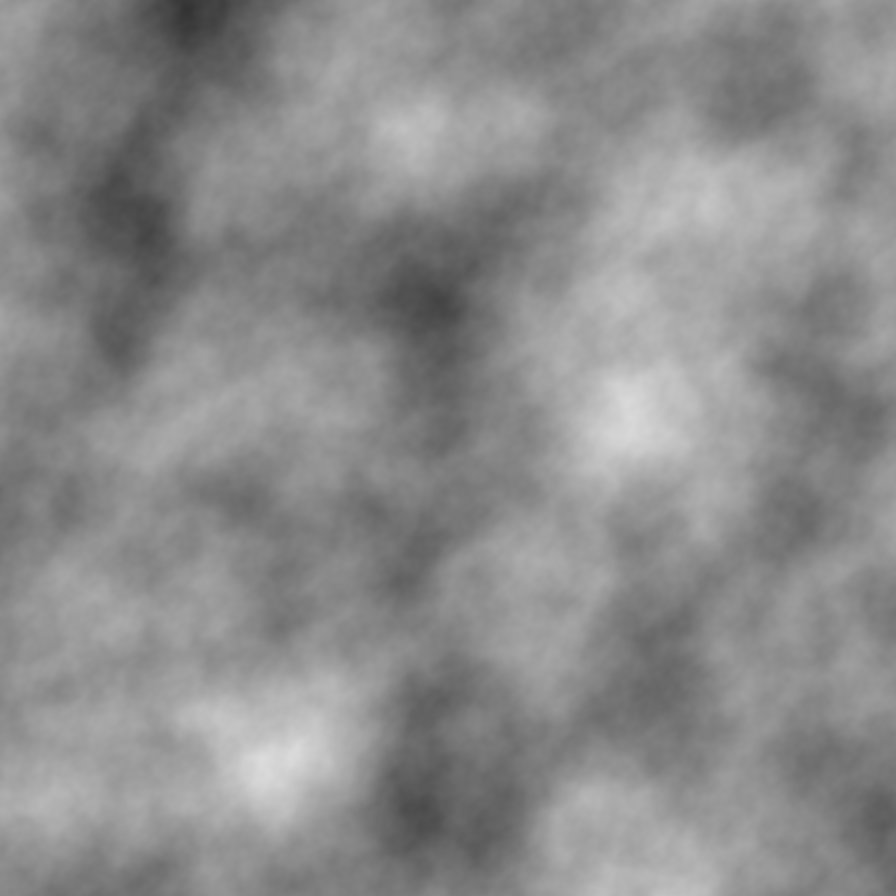
A WebGL 2 fragment shader for this texture:

```glsl
#version 300 es
precision highp float;
// Soft grey cloud texture: fractal gradient noise around a middle grey.

#define BASE_CELLS 3.3    // noise cells across the canvas in the first octave
#define OCTAVES 6
#define GAIN 0.53         // amplitude ratio between octaves
#define LACUNARITY 2.0    // frequency ratio between octaves
#define STRETCH 1.08      // slight lengthening along the rising diagonal
#define MEAN_GREY 0.555
#define CONTRAST 0.395
#define SEED 17.0

uniform vec2 u_resolution;
out vec4 fragColor;

const float TAU = 6.2831853;

// Integer hash of a lattice point, from 0 to 1
float hash(ivec2 cell) {
    uvec2 q = uvec2(cell) * uvec2(1597334673u, 3812015801u);
    uint h = q.x ^ q.y;
    h = (h ^ (h >> 16)) * 2146121005u;
    h = (h ^ (h >> 15)) * 2221713035u;
    h ^= h >> 16;
    return float(h >> 8) / 16777216.0;
}

// Unit gradient of one lattice corner, projected on the offset from it
float cornerSlope(ivec2 cell, vec2 offset) {
    float angle = TAU * hash(cell);
    return dot(vec2(cos(angle), sin(angle)), offset);
}

// Gradient noise with quintic blending, centred on zero
float gradientNoise(vec2 p) {
    ivec2 cell = ivec2(floor(p));
    vec2 f = fract(p);
    vec2 blend = f * f * f * (f * (f * 6.0 - 15.0) + 10.0);
    float bottom = mix(cornerSlope(cell, f),
                       cornerSlope(cell + ivec2(1, 0), f - vec2(1.0, 0.0)), blend.x);
    float top = mix(cornerSlope(cell + ivec2(0, 1), f - vec2(0.0, 1.0)),
                    cornerSlope(cell + ivec2(1, 1), f - vec2(1.0, 1.0)), blend.x);
    return mix(bottom, top, blend.y);
}

// Octave sum; each octave is turned and shifted to hide the lattice
float clouds(vec2 p) {
    const mat2 turn = mat2(0.8, 0.6, -0.6, 0.8);
    float sum = 0.0;
    float amplitude = 1.0;
    for (int i = 0; i < OCTAVES; i++) {
        sum += amplitude * gradientNoise(p);
        p = turn * p * LACUNARITY + vec2(19.7, 7.3);
        amplitude *= GAIN;
    }
    return sum;
}

// Lengthens features along the rising diagonal and narrows them across it
vec2 stretchDiagonal(vec2 p) {
    float along = 0.5 * (p.x + p.y) / STRETCH;
    float across = 0.5 * (p.x - p.y) * STRETCH;
    return vec2(along + across, along - across);
}

void main() {
    vec2 uv = gl_FragCoord.xy / min(u_resolution.x, u_resolution.y);
    vec2 p = 0.5 + stretchDiagonal(uv - 0.5);
    float grey = MEAN_GREY + CONTRAST * clouds(p * BASE_CELLS + SEED);
    fragColor = vec4(vec3(clamp(grey, 0.0, 1.0)), 1.0);
}
```
